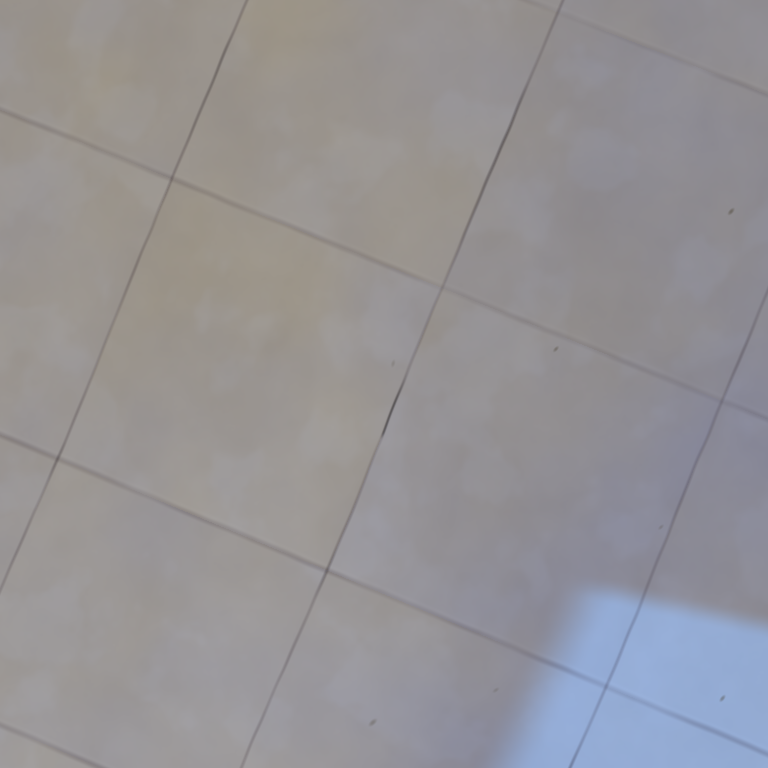
Reproduce this texture procedurally as a three.js fragment shader.

```glsl
// Slanted floor of mottled beige tiles with thin grout, specks and a patch of cool daylight.
#define WARM vec3(0.602, 0.579, 0.554)
#define PALE vec3(0.612, 0.601, 0.608)
#define SHADE vec3(0.562, 0.551, 0.566)
#define DUSK vec3(0.537, 0.537, 0.592)
#define GLOW vec3(0.580, 0.672, 0.832)
#define GROUT_TINT vec3(0.80, 0.775, 0.79)
#define COLUMN_HALF 0.0019
#define ROW_HALF 0.0031
#define ORIGIN vec2(0.5755, 0.625)
#define STEP_ACROSS vec2(0.358, -0.1445)
#define STEP_DOWN vec2(-0.1520, -0.3625)
#define MOTTLE 0.045

varying vec2 vUv;

float hash(vec2 p) {
  return fract(sin(dot(p, vec2(127.1, 311.7))) * 43758.5453);
}

float noise(vec2 p) {
  vec2 i = floor(p), f = fract(p);
  f = f * f * (3.0 - 2.0 * f);
  return mix(mix(hash(i), hash(i + vec2(1.0, 0.0)), f.x),
             mix(hash(i + vec2(0.0, 1.0)), hash(i + 1.0), f.x), f.y);
}

float fbm(vec2 p) {
  float sum = 0.0, amp = 0.5;
  for (int i = 0; i < 4; i++) {
    sum += amp * noise(p);
    p = mat2(1.6, 1.2, -1.2, 1.6) * p + 7.3;
    amp *= 0.5;
  }
  return sum / 0.9375;
}

float cross2(vec2 a, vec2 b) { return a.x * b.y - a.y * b.x; }

// Canvas position to tile coordinates, with slight perspective and a shorter lowest row.
vec2 tileCoord(vec2 p) {
  vec2 d = p - ORIGIN;
  vec2 t = vec2(cross2(d, STEP_DOWN), cross2(STEP_ACROSS, d)) / cross2(STEP_ACROSS, STEP_DOWN);
  float shorten = 0.13 * smoothstep(1.0, 1.9, t.y);
  float bend = 0.012 * exp(-5.0 * (t.y - 0.9) * (t.y - 0.9));
  return t - vec2(0.018 * t.x * t.x + bend, 0.01 * t.y * (t.x + t.y) - shorten);
}

float line(float dist, float halfWidth, float soft) {
  return 1.0 - smoothstep(halfWidth - soft, halfWidth + soft, abs(dist));
}

// Short slanted dirt marks, a few per canvas.
float specks(vec2 p) {
  vec2 cell = floor(p * 5.0);
  float present = step(0.68, hash(cell + 3.7));
  vec2 center = (cell + 0.2 + 0.6 * vec2(hash(cell + 1.3), hash(cell + 8.1))) / 5.0;
  float angle = 0.6 + 0.8 * hash(cell + 5.9);
  vec2 axis = vec2(cos(angle), sin(angle));
  vec2 d = p - center;
  float size = mix(0.7, 1.2, hash(cell + 2.4));
  float r = length(vec2(dot(d, axis) / 0.007, cross2(axis, d) / 0.0035)) / size;
  return present * (1.0 - smoothstep(0.1, 1.2, r)) * mix(0.15, 0.45, hash(cell + 6.6));
}

void main() {
  vec2 p = vUv;
  vec2 t = tileCoord(p);
  vec2 tile = floor(t);

  // Room light: warm upper left, pale lower left, dim and cool to the right
  vec3 color = mix(PALE, WARM, smoothstep(0.1, 0.75, p.y - 0.25 * p.x + 0.1));
  color = mix(color, SHADE, smoothstep(0.38, 0.82, p.x + 0.15 * (0.5 - p.y)));
  color = mix(color, DUSK, smoothstep(1.02, 1.32, p.x + 0.6 * (1.0 - p.y)));

  // Daylight patch with a crisp top and a blurred left edge
  float topEdge = 0.237 - 0.22 * (p.x - 0.775) - p.y;
  float leftEdge = p.x - 0.772 - 0.48 * (p.y - 0.235);
  float glow = smoothstep(-0.016, 0.022, topEdge) * smoothstep(-0.05, 0.04, leftEdge);
  color = mix(color, GLOW, glow);

  // Cloudy glaze along the tile axes, different on each tile
  vec2 seed = vec2(0.39, 0.34) * t + 9.0 * vec2(hash(tile), hash(tile + 4.2));
  float cloud = fbm(seed * 9.0 + 1.5 * fbm(seed * 6.0));
  float stain = fbm(seed * 7.0 + 21.0);
  float smear = smoothstep(0.52, 0.68, fbm(seed * 13.0 + 40.0));
  color += MOTTLE * (cloud - 0.5) * vec3(0.65, 0.8, 1.1);
  color += MOTTLE * (stain - 0.5) * vec3(0.8, 0.5, -0.8) * (1.0 - 0.7 * glow);
  color += MOTTLE * (smear - 0.2) * vec3(0.2, 0.3, 0.5) * (1.0 - 0.6 * glow);
  color += 0.014 * (fbm(p * 38.0) - 0.5);

  // Grout distances in canvas units
  float area = abs(cross2(STEP_ACROSS, STEP_DOWN));
  vec2 nearest = floor(t + 0.5);
  vec2 dist = (t - nearest) * area / vec2(length(STEP_DOWN), length(STEP_ACROSS));
  dist += 0.0014 * (vec2(noise(p * 30.0), noise(p * 30.0 + 17.0)) - 0.5);

  // Faint blurred rows with a lit upper lip
  float fade = mix(0.2, 0.55, noise(vec2(t.x * 6.0, nearest.y * 5.0))) + 0.12 * clamp(nearest.y, -1.0, 1.0);
  color *= 1.0 + 0.015 * line(dist.y + 0.007, 0.001, 0.003);
  color *= mix(vec3(1.0), GROUT_TINT, fade * line(dist.y, ROW_HALF, 0.0031));

  // Columns of uneven depth with darker worn runs
  float wear = smoothstep(0.6, 0.95, noise(vec2(nearest.x * 7.0, t.y * 5.0)));
  float strength = mix(0.5, 0.9, noise(vec2(nearest.x * 3.0, t.y * 6.0)));
  color *= mix(vec3(1.0), GROUT_TINT * (1.0 - 0.18 * wear), strength * line(dist.x, COLUMN_HALF, 0.0019));

  // Open gap along the middle column
  float gap = smoothstep(0.28, 0.42, t.y) * (1.0 - smoothstep(0.51, 0.54, t.y));
  gap *= 1.0 - step(0.5, abs(nearest.x));
  color *= 1.0 - 0.33 * gap * line(dist.x, 0.0014, 0.0014);

  color = mix(color, vec3(0.28, 0.25, 0.18), specks(p));
  gl_FragColor = vec4(color, 1.0);
}
```
